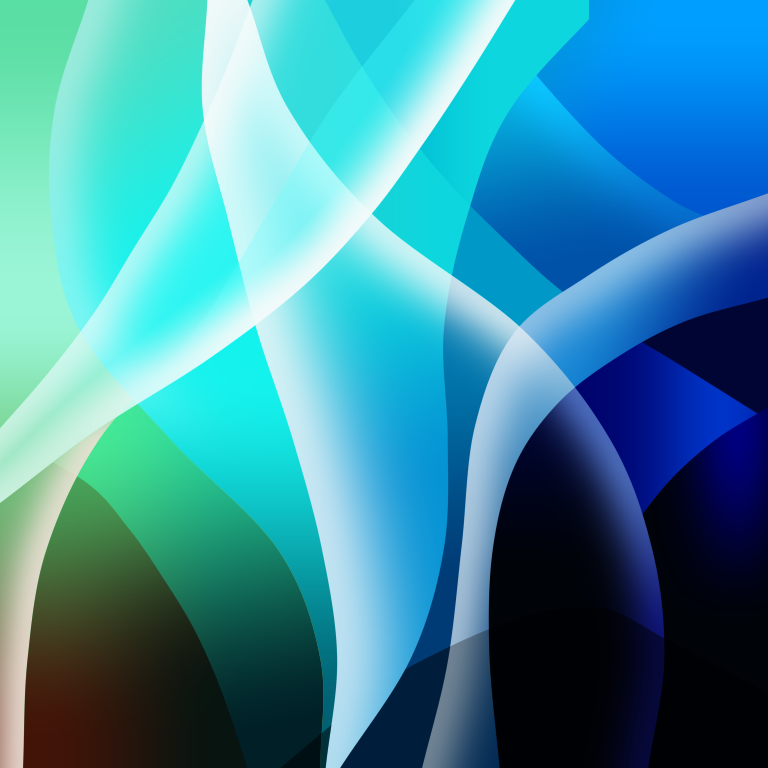
Reproduce this background procedurally as a WebGL 1 fragment shader.

```glsl
precision highp float;
// Translucent ribbons sweep from mint and cyan at left to navy and black at right.
// Borders are smooth splines giving signed distances; layers are painted back to
// front, with soft glows hugging the inside of the borders.
#define SOFTNESS .7
#define GLOW .055
#define RIBBON_GLOW .085
#define BAND_GLOW .95
#define WHITE vec3(.97,.98,.98)
#define CYAN vec3(.05,.84,.87)
#define BLUE vec3(.01,.57,.83)
#define SLATE vec3(0,.23,.46)
#define NAVY vec3(0,.02,.2)
#define INK vec3(0,.01,.03)
uniform vec2 u_resolution;

// Cubic weights for distances from evenly spaced knots
vec4 weights(vec4 u) {
  u = abs(u);
  vec4 inner = (1.5*u - 2.5)*u*u + 1.;
  vec4 outer = ((2.5 - .5*u)*u - 4.)*u + 2.;
  return mix(inner, outer, step(1., u))*step(u, vec4(2));
}

// Curve through eight knots, t from 0 to 7
float spline(float t, vec4 a, vec4 b) {
  vec4 u = t - vec4(0,1,2,3);
  vec4 ends = weights(vec4(t + 1., 8. - t, 9, 9));
  return dot(weights(u), a) + dot(weights(u - 4.), b)
    + ends.x*(2.*a.x - a.y) + ends.y*(2.*b.w - b.z);
}

// Signed distance to q.x = spline(q.y), straight outside its span
float border(vec2 q, float from, float to, vec4 a, vec4 b) {
  float rate = 7./(to - from), t = (q.y - from)*rate;
  float k = clamp(t, 0., 7.), lo = max(k - .05, 0.), hi = min(k + .05, 7.);
  float slope = (spline(hi, a, b) - spline(lo, a, b))/(hi - lo);
  float across = q.x - spline(k, a, b) - slope*(t - k);
  return across*inversesqrt(1. + slope*slope*rate*rate);
}

// Border spanning the full height
float column(vec2 q, vec4 a, vec4 b) {
  return border(q, 0., 1., a, b);
}

float cover(float d) {
  return smoothstep(-SOFTNESS, SOFTNESS, d*min(u_resolution.x, u_resolution.y));
}

float glow(float d, float width) {
  d = max(d, 0.)/width;
  return exp(-d*d);
}

vec3 ramp(vec3 a, vec3 b, float lo, float hi, float t) {
  return mix(a, b, smoothstep(lo, hi, t));
}

void main() {
  vec2 s = gl_FragCoord.xy/u_resolution;
  s.y = 1. - s.y; // downward from the top
  float x = s.x, y = s.y;
  vec2 diag = vec2(x + y, y - x)*.7071;

  // Borders: positive to the right of, below or inside each curve
  float mint = column(s, vec4(.115,.071,.067,.103), vec4(.221,.361,.417,.417));
  float bandL = border(s, 0., .569, vec4(.329,.298,.263,.223), vec4(.173,.123,.061,-.01));
  float bandR = border(s, 0., .655, vec4(.671,.613,.551,.482), vec4(.393,.271,.124,0));
  float ribL = column(s, vec4(.27,.264,.297,.334), vec4(.381,.419,.439,.424));
  float ribR = column(s, vec4(.322,.376,.492,.68), vec4(.794,.849,.865,.844));
  float stem = column(s, vec4(.54,.43,.344,.255), vec4(.13,.061,.036,.03));
  float sweep = border(s, 0., .547, vec4(.423,.466,.518,.581), vec4(.658,.747,.875,1));
  float wave = column(s, vec4(.79,.664,.607,.578), vec4(.583,.578,.535,.443));
  float swoop = border(s.yx, .628, 1., vec4(0,.076,.139,.194), vec4(.237,.271,.29,.297));
  float hill = border(s.yx, .365, .865, vec4(1,.94,.884,.845), vec4(.814,.794,.794,.831));
  float leaf = border(s, .566, 1., vec4(0,.112,.169,.212), vec4(.25,.279,.302,.322));
  float arch = border(diag, -.529, .319, vec4(.885,.829,.795,.78), vec4(.83,.927,1.022,1.096));
  float cave = border(diag, -.433, .247, vec4(.981,.927,.897,.885), vec4(.903,.96,1.051,1.167));
  float pit = border(diag, -.332, .201, vec4(1.082,1.064,1.059,1.067), vec4(1.081,1.107,1.149,1.213));
  float beyond = cover(max(wave, x - .767)), west = cover(-ribR);
  float under = cover(sweep), ribbon = cover(ribL)*west;
  float high = 1. - smoothstep(.4, .62, y);

  // Mint backdrop and cyan lagoon
  vec3 col = ramp(vec3(.35,.87,.64), vec3(.6,.96,.84), 0., .38, y);
  col = mix(vec3(.46,.82,.54), col, high);
  vec3 lagoon = ramp(vec3(.3,.87,.76), vec3(.08,.95,.93), .1, .5, x*.6 + y);
  lagoon = ramp(lagoon, vec3(0,.38,.45), .48, .95, y);
  lagoon = mix(lagoon, WHITE, .45*glow(mint, GLOW)*high);
  col = mix(col, lagoon, cover(mint));

  // Turquoise and blue sky
  vec3 sky = ramp(vec3(.12,.82,.82), CYAN, .38, .6, x);
  sky = mix(sky, vec3(0,.74,.83), under*(1. - smoothstep(.5, .65, x)));
  vec3 deep = ramp(vec3(.02,.68,.86), vec3(0,.32,.66), .08, .36, y + .25*(x - .7));
  deep = mix(vec3(0,.6,.78), deep, under) + vec3(.02,.1,.14)*glow(swoop, .05);
  vec3 azure = ramp(vec3(0,.62,1), vec3(0,.34,.81), .02, .29, y);
  azure = ramp(BLUE, azure, .66, .88, x + y*.4);
  deep = mix(azure, deep, cover(swoop));
  col = mix(col, mix(sky, deep, beyond), cover(ribR));

  // Central ribbon, darker beyond the wave
  vec3 body = ramp(CYAN, BLUE, .3, .66, y + .3*(x - .5));
  body = mix(body, WHITE, glow(ribL, RIBBON_GLOW)*(.95 - .24*y));
  body = mix(body, ramp(vec3(0,.48,.69), SLATE, .42, .78, y), beyond);
  body = mix(body, WHITE, .8*glow(-ribR, GLOW)*high);
  col = mix(col, body, ribbon);

  // Green leaf over a pale petal
  vec3 petal = ramp(vec3(.42,.73,.46), vec3(.52,.3,.25), .6, 1., y);
  petal = mix(mix(col, petal, cover(-leaf)), vec3(.94,.89,.85), .85*glow(-stem, .04));
  col = mix(col, petal, cover(-stem)*cover(bandR)*smoothstep(.5, .58, y));
  vec3 green = ramp(vec3(.16,.86,.63), vec3(0,.12,.15), .52, 1., y + .2*(x - .2));
  green += vec3(.12,.06,-.04)*(1. - smoothstep(.1, .32, x));
  vec3 soil = ramp(vec3(.28,.66,.36), vec3(.26,.08,.03), .58, .96, y);
  soil = mix(soil, vec3(.03,.08,.06), smoothstep(.05, .29, x)*smoothstep(.6, .92, y));
  col = mix(col, mix(green, soil, cover(-leaf)), cover(-mint)*cover(stem));

  // Bright diagonal band
  float haze = .08 + .22*ribbon + .55*glow(bandL, .045);
  haze = max(haze, BAND_GLOW*glow(-bandR, GLOW)*(.7 + .3*high));
  vec3 lit = mix(col, vec3(.2,1,1), .2 + .25*cover(stem));
  col = mix(col, mix(lit, WHITE, haze), cover(bandL)*cover(-bandR));

  // Glassy arch
  vec3 glass = ramp(vec3(.08,.52,.83), vec3(0,.14,.56), .78, 1., x + .4*(y - .35));
  glass = mix(glass, ramp(vec3(.3,.6,.8), SLATE, .48, .85, y), west);
  glass = mix(glass, vec3(.82,.89,.94), (.6 + .15*west)*glow(arch, .05));
  glass = mix(glass, WHITE, .5*glow(-ribR, GLOW)*west*high);
  col = mix(col, glass, cover(arch));

  // Dark hollow with electric blue streaks
  vec3 hollow = mix(vec3(0,.01,.42), vec3(0,.2,.78), glow(abs(x - .94), .09));
  hollow = mix(hollow, NAVY, under);
  float streak = glow(abs(x - .96), .06)*(1. - smoothstep(.55, .82, y));
  hollow = mix(hollow, mix(INK, vec3(0,0,.5), streak), cover(pit));
  vec3 inside = ramp(NAVY, INK, .52, .75, y);
  inside = mix(inside, INK, .5*cover(pit));
  vec3 rim = ramp(vec3(.35,.5,.85), vec3(.06,.08,.55), .6, .85, y);
  inside = mix(inside, rim, .8*glow(-ribR, .045));
  col = mix(col, mix(hollow, inside, west), cover(cave));

  // Shadowy hill
  float shadow = .5 - .2*cover(arch)*cover(-cave);
  col *= 1. - shadow*cover(hill)*max(beyond, cover(-ribL));
  gl_FragColor = vec4(clamp(col, 0., 1.), 1);
}
```
